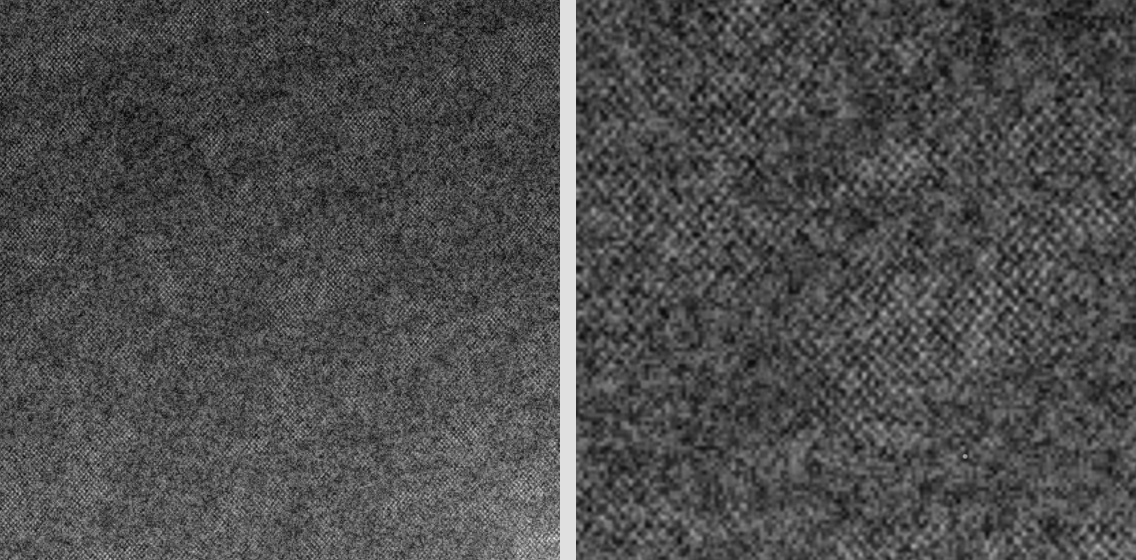
Left: the whole. Right: its middle third, enlarged.
Write a WebGL 2 fragment shader that draws this texture.

```glsl
#version 300 es
precision highp float;

uniform vec2 u_resolution;
out vec4 fragColor;

const float TAU = 6.2831853;

float hash(vec2 cell, uint seed) {
    uvec2 q = uvec2(ivec2(cell) + 4096);
    uint h = q.x * 1597334677u ^ q.y * 3812015801u ^ seed * 668265263u;
    h = (h ^ (h >> 15)) * 2246822519u;
    h = (h ^ (h >> 13)) * 3266489917u;
    return float((h ^ (h >> 16)) >> 8) / 16777216.0;
}

// Smooth cell noise, centred on zero
float cellNoise(vec2 p, uint seed) {
    vec2 cell = floor(p);
    vec2 f = fract(p);
    f = f * f * (3.0 - 2.0 * f);
    float low = mix(hash(cell, seed), hash(cell + vec2(1, 0), seed), f.x);
    float high = mix(hash(cell + vec2(0, 1), seed), hash(cell + vec2(1, 1), seed), f.x);
    return mix(low, high, f.y) - 0.5;
}

vec2 rotate(vec2 p, float angle) {
    float c = cos(angle), s = sin(angle);
    return vec2(c * p.x + s * p.y, c * p.y - s * p.x);
}

// Staggered rows of soft dots, slightly bent by layered sines
float dotLattice(vec2 p, vec2 repeats, float bend) {
    p += bend * vec2(sin(p.y * 17.0 + 2.0 * sin(p.x * 9.0)), sin(p.x * 21.0 + p.y * 8.0));
    vec2 wave = cos(TAU * repeats * p);
    return wave.x * wave.y;
}

// Broad falloff from the lower right to the dark top
float illumination(vec2 p) {
    float slope = mix(0.355, 0.222, smoothstep(-0.1, 0.95, p.y)) + 0.03 * p.x;
    float lowerRight = 0.19 * exp(-9.0 * length(p - vec2(1.0, 0.0)));
    float upperLeft = 0.05 * exp(-8.0 * length(p - vec2(0.0, 1.0)));
    return slope + lowerRight + upperLeft;
}

// Sparse bright points
float specks(vec2 p, float cells, float rarity) {
    vec2 q = p * cells;
    float present = step(rarity, hash(floor(q), 9u));
    return present * (1.0 - smoothstep(0.2, 0.6, length(fract(q) - 0.5)));
}

void main() {
    vec2 p = gl_FragCoord.xy / u_resolution;
    float light = illumination(p);

    // Diagonal streaks and mottled patches
    vec2 along = rotate(p, 0.5);
    float streaks = cellNoise(along * vec2(7.0, 32.0), 1u);
    float patches = cellNoise(along * vec2(26.0, 48.0), 2u);
    float mottle = 0.055 * streaks + 0.06 * patches;

    // The weave comes and goes across the cloth
    float strength = clamp(0.45 + 0.8 * streaks + 1.1 * patches, 0.1, 1.0);
    float weave = dotLattice(rotate(p, 0.03), vec2(114.0, 98.0), 0.0008);
    weave = weave * 0.85 + 0.25 * (weave * weave - 0.25);

    // Fine grain in three sizes
    float grain = 0.0;
    float cells = 410.0;
    float amount = 0.25;
    for (uint i = 0u; i < 3u; i++) {
        grain += amount * cellNoise(rotate(p, 0.4 * float(i)) * cells, 3u + i);
        cells *= 0.55;
        amount *= 0.72;
    }

    float contrast = 0.8 + 0.7 * light;
    float gray = light + mottle + contrast * (0.17 * strength * weave + grain);
    gray = max(gray, 0.05) + 0.5 * specks(p, 300.0, 0.99996);
    fragColor = vec4(vec3(clamp(gray, 0.0, 1.0)), 1.0);
}
```
